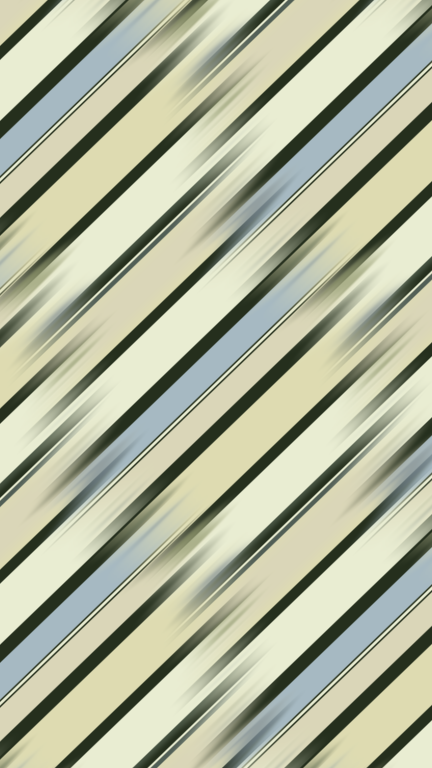
Give the GLSL for this pattern, as a WebGL 2 fragment shader.

```glsl
#version 300 es
precision highp float;
// Diagonal ribbon stripes in cream, tan, blue and near-black green.
// One stripe profile fills slanted columns; each column is shifted, and
// neighbours dissolve into each other along wavy, streaked seams.

uniform vec2 u_resolution;
out vec4 outColor;

// Layout, in canvas heights
const float SLOPE = 0.963;        // rise of the stripes
const float COLUMN = 0.406;       // distance between seams
const float ROW = 0.341;          // vertical step of the half-drop repeat
const float SEAM_X = 0.182;       // seam position at the top edge
const float PROFILE_START = 0.033;
const float SEAM_WAVE = 0.039;
const float SEAM_JITTER = 0.055;
const float FADE = 0.105;         // half length of the dissolve
const float STREAKS = 44.0;       // streak cells per profile
const float TINT = 0.55;

// Derived: profile length, and its shift from column to column
const float PERIOD = ROW + 0.5 * SLOPE * COLUMN;
const float SHIFT = SLOPE * COLUMN / PERIOD;
const float SEAM_LEAN = 0.5 * COLUMN / ROW;
const float TAU = 6.28318;

const vec3 CREAM = vec3(0.915, 0.930, 0.825);
const vec3 TAN = vec3(0.855, 0.840, 0.720);
const vec3 STRAW = vec3(0.870, 0.860, 0.695);
const vec3 BLUE = vec3(0.650, 0.725, 0.760);
const vec3 DARK = vec3(0.145, 0.185, 0.115);
const vec3 MOSS = vec3(0.270, 0.320, 0.250);
const vec3 OLIVE = vec3(0.500, 0.540, 0.360);
const vec3 SLATE = vec3(0.430, 0.490, 0.540);

float hash(float n) {
    return fract(sin(n * 127.1 + 11.7) * 4375.85);
}

// 1D gradient noise, wrapping after a whole number of cells
float gradientNoise(float x, float cells) {
    float i = floor(x);
    float f = x - i;
    float g0 = hash(mod(i, cells) + cells) * 2.0 - 1.0;
    float g1 = hash(mod(i + 1.0, cells) + cells) * 2.0 - 1.0;
    float s = f * f * f * (f * (f * 6.0 - 15.0) + 10.0);
    return 2.0 * mix(g0 * f, g1 * (f - 1.0), s);
}

float stripe(float q, float from, float to, float soft) {
    return smoothstep(from - soft, from + soft, q)
         - smoothstep(to - soft, to + soft, q);
}

// Stripe colours across one profile
vec3 profile(float phase, float soft) {
    float q = fract(phase);
    vec3 c = mix(STRAW, TAN, stripe(q, 0.90, 1.5, 0.04));
    c = mix(c, TAN, 1.0 - smoothstep(0.0, 0.06, q));
    c = mix(c, CREAM, stripe(q, 0.067, 0.254, soft));
    c = mix(c, BLUE, stripe(q, 0.254, 0.368, soft));
    c = mix(c, CREAM, stripe(q, 0.368, 0.382, soft));
    c = mix(c, TAN, stripe(q, 0.382, 0.489, soft));
    c = mix(c, CREAM, stripe(q, 0.678, 0.883, soft));
    // Broad dark ribbons
    float dark = stripe(q, 0.050, 0.084, soft) + stripe(q, 0.232, 0.276, soft)
               + stripe(q, 0.467, 0.511, soft) + stripe(q, 0.659, 0.696, soft);
    // Hairline pair under the blue
    dark += stripe(q, 0.366, 0.371, soft) + stripe(q, 0.380, 0.385, soft);
    c = mix(c, DARK, clamp(dark, 0.0, 1.0));
    // Paler split ribbon
    vec3 split = mix(MOSS, DARK, smoothstep(0.841, 0.870, q));
    c = mix(c, split, stripe(q, 0.841, 0.876, soft));
    return mix(c, mix(MOSS, SLATE, 0.3), stripe(q, 0.883, 0.898, soft));
}

void main() {
    vec2 p = gl_FragCoord.xy / u_resolution.y;
    p.y = 1.0 - p.y;
    float soft = 0.9 * length(vec2(1.0, SLOPE)) / (PERIOD * u_resolution.y);

    // Nearest seam, and the stripe phase on either side of it
    float across = p.x - SEAM_LEAN * p.y - SEAM_X;
    float seam = floor(across / COLUMN + 0.5);
    float phase = (p.y + SLOPE * p.x - PROFILE_START) / PERIOD - seam * SHIFT;

    // Wavy seam with streaks running along the stripes
    float fine = gradientNoise(phase * STREAKS, STREAKS);
    float broad = gradientNoise(phase * 13.0, 13.0);
    float d = across - seam * COLUMN - SEAM_WAVE * cos(TAU * (phase - 0.54));
    d -= SEAM_JITTER * (0.5 * fine + 0.6 * broad);
    float t = smoothstep(-FADE, FADE, d);
    vec3 color = mix(profile(phase, soft), profile(phase - SHIFT, soft), t);

    // Olive and slate smears within the dissolve
    float smear = pow(4.0 * t * (1.0 - t), 1.5);
    float hue = smoothstep(-0.25, 0.25, gradientNoise(phase * 7.0 + 0.4, 7.0));
    float mask = smoothstep(-0.05, 0.6, broad + 0.5 * fine);
    color = mix(color, mix(OLIVE, SLATE, hue), TINT * smear * mask);

    outColor = vec4(color, 1.0);
}
```
